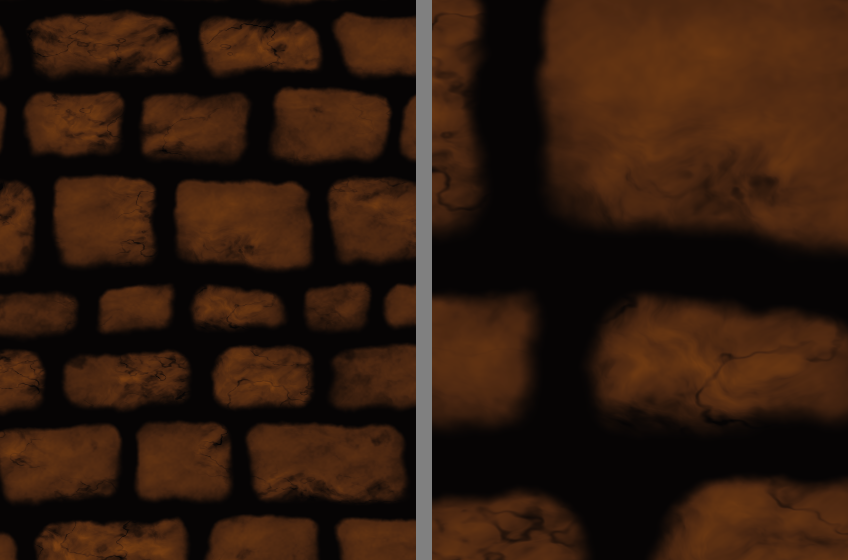
Left, the full canvas; right, a detail of the centre.
This texture is drawn by a Shadertoy shader. Its source:

```glsl
// Dim brown rubble-stone wall in uneven courses with soft black joints.

float hash(vec2 p) {
    vec3 q = fract(p.xyx * 0.1031);
    q += dot(q, q.yzx + 33.33);
    return fract((q.x + q.y) * q.z);
}

float noise(vec2 p) {
    vec2 i = floor(p), f = fract(p);
    f = f * f * (3.0 - 2.0 * f);
    return mix(mix(hash(i), hash(i + vec2(1, 0)), f.x),
               mix(hash(i + vec2(0, 1)), hash(i + vec2(1, 1)), f.x), f.y);
}

float fbm(vec2 p) {
    float sum = 0.0, amp = 0.5;
    for (int i = 0; i < 5; i++) {
        sum += amp * noise(p);
        p = mat2(1.6, 1.2, -1.2, 1.6) * p + 17.3;
        amp *= 0.5;
    }
    return sum / 0.97;
}

// Course boundaries, stone widths and first joints, from the bottom up
const float courseEdge[9] = float[9](-0.06, 0.085, 0.258, 0.394, 0.508, 0.698, 0.85, 0.987, 1.12);
const float stoneWidth[8] = float[8](0.28, 0.249, 0.25, 0.185, 0.28, 0.22, 0.29, 0.32);
const float firstJoint[8] = float[8](0.341, 0.215, 0.1, 0.14, 0.04, 0.035, 0.32, 0.47);

// Horizontal place of a slightly slanted joint, dy above the course middle
float joint(float i, int course, float dy) {
    vec2 id = vec2(i + 20.0, float(course) * 7.0 + 3.0);
    float shift = 0.25 * (hash(id) - 0.5);
    return firstJoint[course] + stoneWidth[course] * (i + shift)
         + 0.22 * (hash(id + 51.0) - 0.5) * dy;
}

float roundBox(vec2 p, vec2 halfSize, float radius) {
    vec2 q = abs(p) - halfSize + radius;
    return length(max(q, 0.0)) + min(max(q.x, q.y), 0.0) - radius;
}

void mainImage(out vec4 fragColor, in vec2 fragCoord) {
    vec2 uv = fragCoord / iResolution.y;

    // Hand-laid wobble of the courses
    vec2 p = uv + 0.028 * (vec2(noise(uv * 6.0), noise(uv * 6.0 + 40.0)) - 0.5);
    p += 0.014 * (vec2(fbm(uv * 22.0 + 9.0), fbm(uv * 22.0 + 70.0)) - 0.5);

    // Find the course and the stone
    int course = 0;
    for (int i = 1; i < 8; i++) if (p.y > courseEdge[i]) course = i;
    float low = courseEdge[course], high = courseEdge[course + 1];
    float dy = p.y - 0.5 * (low + high);
    float i = floor((p.x - firstJoint[course]) / stoneWidth[course]);
    if (p.x < joint(i, course, dy)) i -= 1.0;
    else if (p.x > joint(i + 1.0, course, dy)) i += 1.0;
    float left = joint(i, course, dy), right = joint(i + 1.0, course, dy);
    vec2 id = vec2(i + 30.0, float(course) * 5.0 + 11.0);
    float character = hash(id);

    // Stone outline with chipped edges
    vec2 halfSize = 0.5 * vec2(right - left, high - low);
    vec2 local = vec2(p.x - 0.5 * (left + right), dy);
    float d = roundBox(local, halfSize - 0.0125 - 0.004 * hash(id + 5.0), 0.02 + 0.016 * character);
    vec2 q = uv + id * 1.37;
    d += 0.024 * (fbm(q * 13.0) - 0.5);

    // Weathered face: blotches, relief lit from above, fine grain
    float blotch = fbm(q * vec2(9.0, 12.0)) - 0.5;
    vec2 grainSpace = q * vec2(24.0, 34.0) + 3.0 * blotch;
    float relief = fbm(grainSpace) - fbm(grainSpace + vec2(-0.12, 0.45));
    float rough = smoothstep(0.35, 0.7, noise(q * 8.0 + 23.0)) * (0.5 + character);
    float grain = noise(q * 210.0) - 0.5;
    float tone = 0.58 + 0.1 * (character - 0.5) + 0.75 * blotch
               + relief * (0.35 + 0.75 * rough) + 0.07 * grain;

    // Short dark cracks and pits
    float crack = abs(fbm(q * vec2(11.0, 19.0) + 31.0) - 0.5);
    tone -= 0.2 * rough * (1.0 - smoothstep(0.0, 0.025, crack));
    tone -= 0.3 * smoothstep(0.66, 0.82, fbm(q * 15.0 + 63.0));

    // Rounded shading, lighter toward the top
    float upward = local.y / halfSize.y;
    tone += 0.07 * upward;
    tone *= mix(0.6 + 0.12 * upward, 1.0, smoothstep(0.0, 0.04, -d));
    tone *= 1.0 - smoothstep(-0.012 + 0.004 * upward, 0.003, d);
    tone = clamp(tone, 0.0, 1.15);

    vec3 soot = vec3(0.025, 0.017, 0.017);
    vec3 umber = vec3(0.29, 0.15, 0.068);
    vec3 amber = vec3(0.43, 0.225, 0.072);
    vec3 color = mix(soot, umber, min(tone * 2.0, 1.0));
    color = mix(color, amber, max(tone * 2.0 - 1.0, 0.0));
    fragColor = vec4(color, 1.0);
}
```
